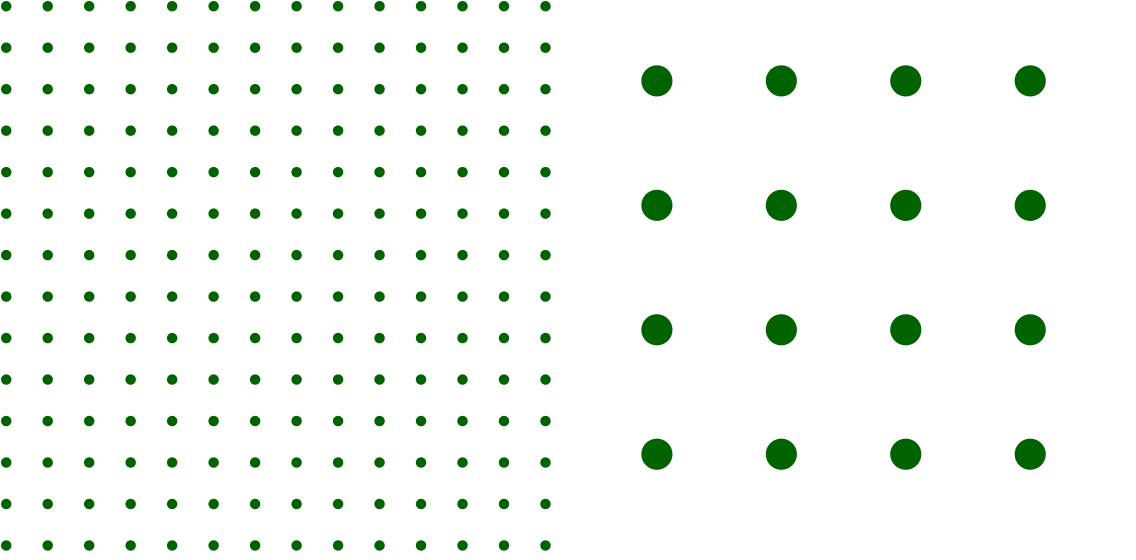
Left, the full canvas; right, a detail of the centre.
This pattern is drawn by a WebGL 2 fragment shader. Its source:

```glsl
#version 300 es
precision highp float;
// Regular square grid of small dark green dots on white.
// The canvas spans 13.5 cells each way, anchored near the top left corner;
// each cell holds one disc, drawn from its distance to the cell centre.

uniform vec2 u_resolution;
out vec4 fragColor;

// Signed distance to a disc centred at the origin
float discDistance(vec2 p, float radius) {
    return length(p) - radius;
}

void main() {
    vec2 uv = gl_FragCoord.xy / u_resolution;

    // Grid position counted from the top left, first dot at 0.15 cells
    vec2 grid = vec2(uv.x, 1.0 - uv.y) * 13.5 - 0.15;
    vec2 cell = fract(grid + 0.5) - 0.5;

    // Disc coverage, softened over one pixel
    float pixel = 13.5 / min(u_resolution.x, u_resolution.y);
    float coverage = clamp(0.5 - discDistance(cell, 0.125) / pixel, 0.0, 1.0);

    vec3 paper = vec3(1.0);
    vec3 green = vec3(0.0, 0.388, 0.0);
    fragColor = vec4(mix(paper, green, coverage), 1.0);
}
```
